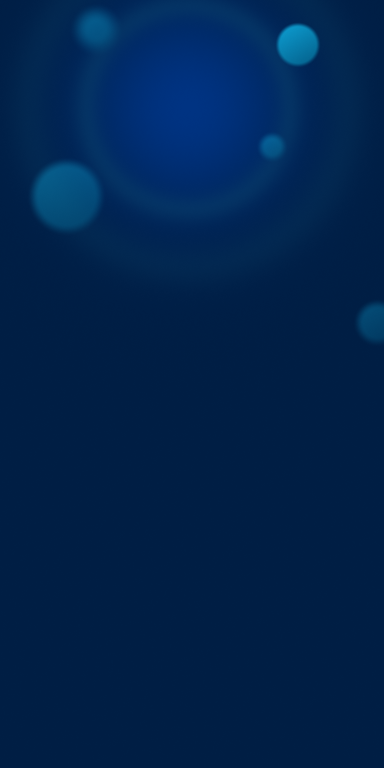
A WebGL 1 fragment shader for this background:

```glsl
precision highp float;
// Deep navy backdrop with a soft blue glow near the top, circled by two
// blurred halo rings and a few out-of-focus cyan orbs.
// Lengths are fractions of the canvas width, measured from the top left.

uniform vec2 u_resolution;

#define GLOW_CENTER vec2(0.490, 0.280)
#define GLOW_RADIUS 0.285
#define INNER_RING 0.265
#define OUTER_RING 0.415
#define NAVY vec3(0.0, 0.118, 0.267)
#define GLOW_BLUE vec3(0.0, 0.200, 0.510)
#define RING_TEAL vec3(0.080, 0.380, 0.480)
#define ORB_LIGHT vec3(0.050, 0.640, 0.840)
#define ORB_SHADE vec3(0.020, 0.430, 0.600)

float bell(float x, float width) {
    float t = x / width;
    return exp(-t * t);
}

// Blends a disc with a blurred rim, lit from the upper left.
vec3 addOrb(vec3 base, vec2 p, vec2 center, float radius, float blur, float opacity) {
    vec2 offset = p - center;
    float cover = 1.0 - smoothstep(radius - blur, radius + blur, length(offset));
    float shade = clamp(0.5 + dot(offset, vec2(0.25, 0.43)) / radius, 0.0, 1.0);
    return mix(base, mix(ORB_LIGHT, ORB_SHADE, shade), cover * opacity);
}

// Fine noise that hides banding in the dark gradients.
float hash(vec2 p) {
    return fract(sin(dot(p, vec2(12.99, 78.23))) * 43758.5);
}

void main() {
    vec2 p = vec2(gl_FragCoord.x, u_resolution.y - gl_FragCoord.y) / u_resolution.x;
    float r = length(p - GLOW_CENTER);

    // Central glow
    vec3 color = mix(NAVY, GLOW_BLUE, bell(r, GLOW_RADIUS));

    // Halo rings
    color = mix(color, RING_TEAL, 0.20 * bell(r - INNER_RING, 0.034));
    color = mix(color, RING_TEAL, 0.11 * bell(r - OUTER_RING, 0.053));

    // Orbs: center, radius, blur, opacity
    color = addOrb(color, p, vec2(0.251, 0.078), 0.046, 0.026, 0.48);
    color = addOrb(color, p, vec2(0.776, 0.117), 0.053, 0.007, 0.90);
    color = addOrb(color, p, vec2(0.709, 0.383), 0.030, 0.012, 0.46);
    color = addOrb(color, p, vec2(0.174, 0.512), 0.088, 0.016, 0.44);
    color = addOrb(color, p, vec2(0.983, 0.841), 0.050, 0.014, 0.34);

    color += (hash(gl_FragCoord.xy) - 0.5) / 255.0;
    gl_FragColor = vec4(color, 1.0);
}
```
